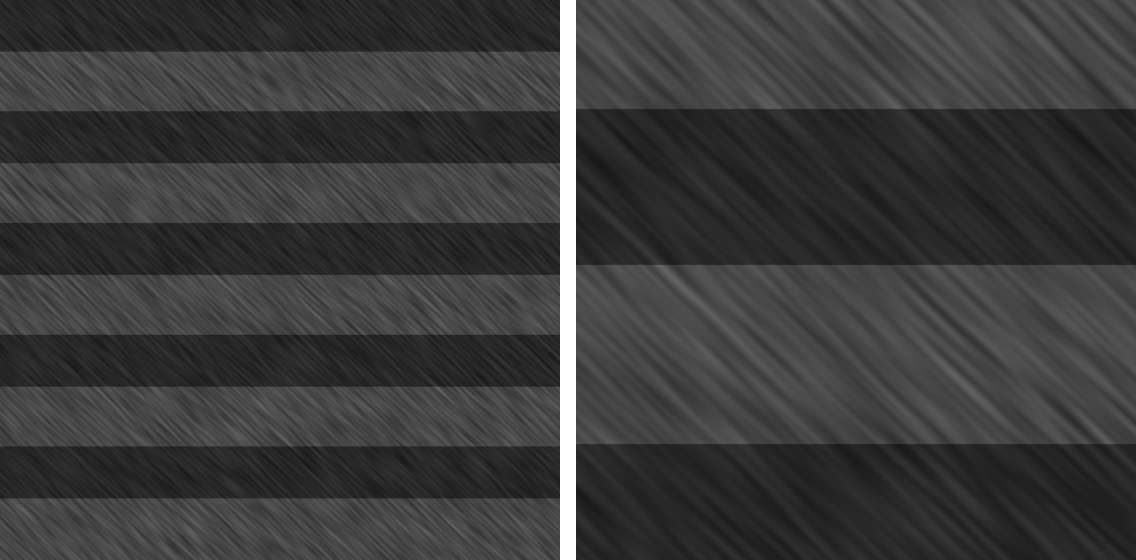
Left: the whole. Right: its middle third, enlarged.
A WebGL 1 fragment shader for this pattern:

```glsl
precision highp float;
// Dark and light horizontal bands of brushed metal with fine diagonal scratches.

uniform vec2 u_resolution;

const float BAND_PERIOD = 0.1995;      // height of one dark + light pair
const float DARK_HEIGHT = 0.0928;      // height of a dark band
const float FIRST_DARK = 0.1100;       // lower edge of the lowest dark band
const float BOTTOM_CLAMP = 0.006;      // keeps the lowest light band whole
const vec3 LIGHT_METAL = vec3(0.281);
const vec3 DARK_METAL = vec3(0.153);
const float BRUSH_ANGLE = -0.78;       // scratches fall to the right
const vec2 FINE_SCRATCH = vec2(17.0, 205.0);   // frequency along, across
const vec2 BROAD_SCRATCH = vec2(11.0, 115.0);
const vec2 SMUDGE = vec2(9.0, 26.0);
const float LIGHT_CONTRAST = 0.33;
const float DARK_CONTRAST = 0.38;

// Pseudo-random unit vector for a lattice cell.
vec2 cellGradient(vec2 cell) {
  vec3 p = fract(vec3(cell.xyx) * vec3(0.1031, 0.1030, 0.0973));
  p += dot(p, p.yzx + 33.33);
  float angle = 6.28319 * fract((p.x + p.y) * p.z);
  return vec2(cos(angle), sin(angle));
}

float gradientNoise(vec2 p) {
  vec2 cell = floor(p);
  vec2 f = p - cell;
  vec2 blend = f * f * f * (f * (f * 6.0 - 15.0) + 10.0);
  float a = dot(cellGradient(cell), f);
  float b = dot(cellGradient(cell + vec2(1.0, 0.0)), f - vec2(1.0, 0.0));
  float c = dot(cellGradient(cell + vec2(0.0, 1.0)), f - vec2(0.0, 1.0));
  float d = dot(cellGradient(cell + vec2(1.0, 1.0)), f - vec2(1.0, 1.0));
  return mix(mix(a, b, blend.x), mix(c, d, blend.x), blend.y);
}

vec2 rotate(vec2 p, float angle) {
  float c = cos(angle);
  float s = sin(angle);
  return vec2(c * p.x + s * p.y, c * p.y - s * p.x);
}

// Layered noise stretched along the brushing direction.
float brushedGrain(vec2 uv) {
  vec2 p = rotate(uv, BRUSH_ANGLE) + 3.0;
  vec2 tilted = rotate(uv, BRUSH_ANGLE + 0.03) + 5.0;
  float grain = gradientNoise(p * FINE_SCRATCH);
  grain += 0.75 * gradientNoise(tilted * FINE_SCRATCH * 0.83);
  grain += 0.60 * gradientNoise(p * BROAD_SCRATCH);
  grain += 0.30 * gradientNoise(tilted * SMUDGE);
  return grain;
}

// 1 inside the dark bands, 0 in the light ones.
float darkBand(float y, float pixel) {
  float center = FIRST_DARK + 0.5 * DARK_HEIGHT;
  float phase = fract((max(y, BOTTOM_CLAMP) - center) / BAND_PERIOD + 0.5) - 0.5;
  float dist = abs(phase) * BAND_PERIOD - 0.5 * DARK_HEIGHT;
  return 1.0 - smoothstep(-0.7 * pixel, 0.7 * pixel, dist);
}

void main() {
  vec2 uv = gl_FragCoord.xy / u_resolution.y;
  float dark = darkBand(uv.y, 1.0 / u_resolution.y);
  vec3 metal = mix(LIGHT_METAL, DARK_METAL, dark);
  float contrast = mix(LIGHT_CONTRAST, DARK_CONTRAST, dark);
  gl_FragColor = vec4(metal * (1.0 + contrast * brushedGrain(uv)), 1.0);
}
```
